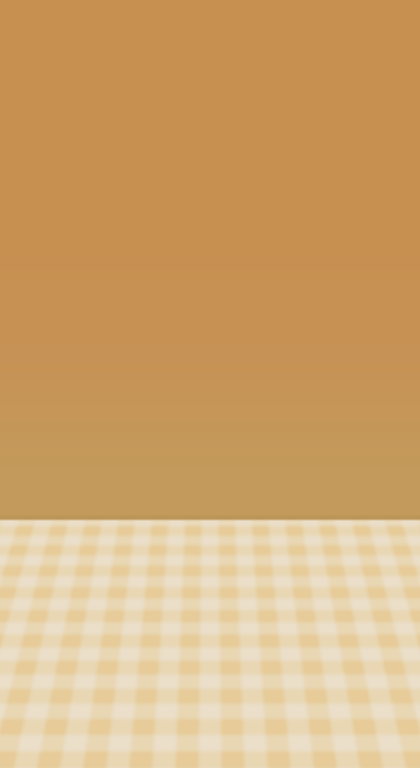
Reproduce this background procedurally as a WebGL 1 fragment shader.

```glsl
precision highp float;
// Warm ochre wall above a gingham tablecloth receding in perspective.

uniform vec2 u_resolution;

#define TABLE_EDGE 0.323
#define HORIZON 1.156
#define COLUMN_WIDTH 0.052
#define ROW_DENSITY 29.3
#define ROW_SHIFT 0.08
#define SOFTNESS 0.0045

const vec3 WALL_TOP = vec3(0.780, 0.565, 0.316);
const vec3 WALL_MIDDLE = vec3(0.780, 0.569, 0.330);
const vec3 WALL_BASE = vec3(0.765, 0.604, 0.357);
const vec3 CLOTH_LIGHT = vec3(0.922, 0.873, 0.790);
const vec3 CLOTH_MIXED = vec3(0.912, 0.842, 0.705);
const vec3 CLOTH_DARK = vec3(0.904, 0.796, 0.595);

// Half-period stripe centred on 0.5, with edges softened by blur.
float stripe(float coord, float blur) {
  float offset = abs(fract(coord) - 0.5);
  return 1.0 - smoothstep(0.25 - blur, 0.25 + blur, offset);
}

vec3 wallColor(float y) {
  vec3 upper = mix(WALL_MIDDLE, WALL_TOP, smoothstep(0.56, 0.72, y));
  return mix(WALL_BASE, upper, smoothstep(0.36, 0.58, y));
}

vec3 clothColor(vec2 p) {
  // Columns converge on the horizon; rows shrink with distance.
  float nearness = HORIZON - p.y;
  float column = p.x / (COLUMN_WIDTH * nearness);
  float row = ROW_DENSITY / nearness - ROW_SHIFT;
  float columnBlur = SOFTNESS / (COLUMN_WIDTH * nearness);
  float rowBlur = SOFTNESS * ROW_DENSITY / (nearness * nearness);

  float across = stripe(column, columnBlur);
  float along = stripe(row, min(rowBlur, 0.25));
  vec3 plain = mix(CLOTH_LIGHT, CLOTH_MIXED, across);
  vec3 banded = mix(CLOTH_MIXED, CLOTH_DARK, across);
  return mix(plain, banded, along);
}

void main() {
  // Height is one unit; x is measured from the centre.
  vec2 p = gl_FragCoord.xy / u_resolution.y;
  p.x -= 0.5 * u_resolution.x / u_resolution.y;

  // Faint shadow on the wall and pale rim on the cloth at the table edge.
  float shadow = 1.0 - smoothstep(0.0, 0.006, abs(p.y - TABLE_EDGE - 0.003));
  float rim = 1.0 - smoothstep(0.0, 0.005, abs(p.y - TABLE_EDGE + 0.004));
  vec3 wall = wallColor(p.y) * (1.0 - 0.04 * shadow);
  vec3 cloth = mix(clothColor(p), CLOTH_LIGHT, 0.4 * rim);

  float aboveTable = smoothstep(-0.002, 0.002, p.y - TABLE_EDGE);
  gl_FragColor = vec4(mix(cloth, wall, aboveTable), 1.0);
}
```
